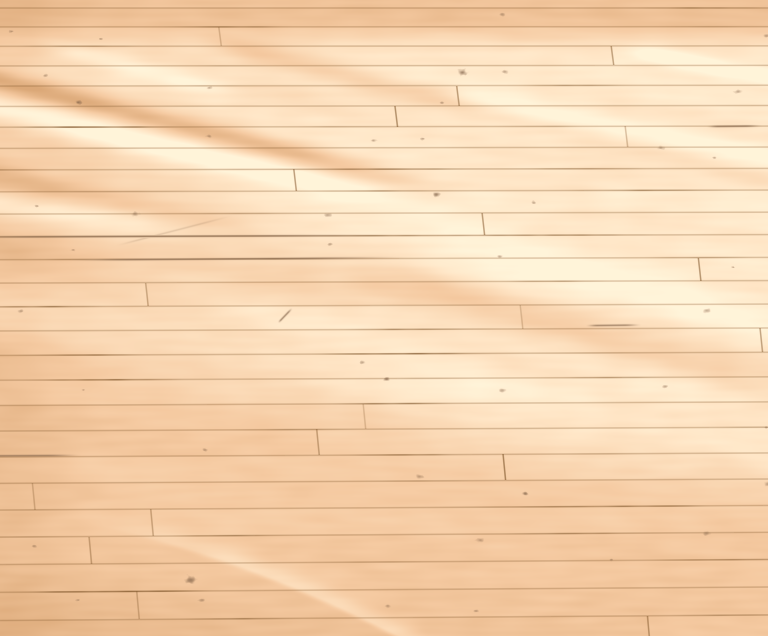
Write a Shadertoy shader that draws this texture.

```glsl
// Pale wooden floorboards crossed by slanting streaks of warm sunlight.

const vec3 SHADE = vec3(.86, .66, .47);
const vec3 WOOD = vec3(.96, .79, .63);
const vec3 SUNLIT = vec3(1.02, .955, .85);
const vec3 GAP = vec3(.50, .34, .17);
const vec3 KNOT = vec3(.50, .38, .28);
const float FIRST_SEAM = .0126;    // distance from the top edge
const float BOARD_HEIGHT = .0295;  // height of the farthest board
const float BOARD_GROWTH = .00029; // boards widen toward the viewer
const float TILT = .0075;
const float SEAM_WIDTH = .0008;
const float GRAIN = .07;

// Light and shadow streaks: segment ends, then (width, brightness)
const int STREAKS = 12;
const vec4 STREAK_LINE[STREAKS] = vec4[](
    vec4(-.2, .125, .76, .345), vec4(.6, .315, 1.35, .56),
    vec4(.05, .065, .42, .16), vec4(.66, .14, 1.4, .285),
    vec4(.96, .074, 1.35, .147), vec4(-.15, .31, .33, .355),
    vec4(-.2, .078, .78, .32), vec4(.3, .055, .8, .186),
    vec4(.62, .14, 1.4, .33), vec4(-.2, .24, .48, .38),
    vec4(-.3, .37, .8, .46), vec4(.5, .4, 1.4, .67));
const vec2 STREAK_LOOK[STREAKS] = vec2[](
    vec2(.021, .48), vec2(.04, .18), vec2(.016, .26), vec2(.022, .24),
    vec2(.013, .32), vec2(.018, .24), vec2(.018, -.52), vec2(.018, -.36),
    vec2(.017, -.2), vec2(.021, -.3), vec2(.042, -.28), vec2(.032, -.26));

// End joint of each board; negative means none
const int BOARDS = 27;
const float JOINT[BOARDS] = float[](
    -1., .346, .963, -1., .72, .623, .985, -1., .464, -1., .76, -1., 1.1, .231,
    .82, 1.197, -1., -1., .573, .5, .793, .053, .239, .142, -1., .217, 1.02);

// Dark splits: segment ends
const int CRACKS = 7;
const vec4 CRACK[CRACKS] = vec4[](
    vec4(.18, .387, .37, .338), vec4(1.11, .199, 1.2, .198),
    vec4(.92, .512, 1.01, .511), vec4(.437, .508, .46, .484),
    vec4(-.05, .717, .13, .716), vec4(.1, .409, .65, .405),
    vec4(-.1, .373, .65, .37));

// Larger knots: position and radius
const int KNOTS = 6;
const vec3 KNOT_SPOT[KNOTS] = vec3[](
    vec3(.727, .114, .007), vec3(.3, .912, .009), vec3(.123, .161, .005),
    vec3(.826, .776, .005), vec3(.608, .596, .005), vec3(.686, .306, .006));

float hash(vec2 p) {
    vec3 q = fract(vec3(p.xyx) * .1031);
    q += dot(q, q.yzx + 33.33);
    return fract((q.x + q.y) * q.z);
}

float cornerSlope(vec2 cell, vec2 offset) {
    float angle = 6.2832 * hash(cell);
    return dot(vec2(cos(angle), sin(angle)), offset);
}

float gradientNoise(vec2 p) {
    vec2 i = floor(p), f = fract(p), u = f * f * (3. - 2. * f), e = vec2(1, 0);
    return mix(mix(cornerSlope(i, f), cornerSlope(i + e, f - e), u.x),
               mix(cornerSlope(i + e.yx, f - e.yx), cornerSlope(i + 1., f - 1.), u.x), u.y);
}

float bell(float d, float width) { return exp(-d * d / (width * width)); }

// Soft band along a line, fading out toward both ends
float streak(vec2 p, vec4 line, float width) {
    vec2 d = line.zw - line.xy, q = p - line.xy;
    float along = dot(q, d) / dot(d, d);
    float across = (q.x * d.y - q.y * d.x) / length(d);
    return bell(across, width) * smoothstep(0., .22, along) * (1. - smoothstep(.68, 1., along));
}

// Brightness of the floor: 0 is deep shade, 1 is full sun
float sunlight(vec2 p) {
    float beam = smoothstep(.035, .09, p.y) * (1. - smoothstep(-.09, .09, p.y - .54 - .19 * p.x));
    float light = .41 + beam * mix(.25, .42, smoothstep(0., .7, p.x));
    for (int i = 0; i < STREAKS; i++)
        light += STREAK_LOOK[i].y * streak(p, STREAK_LINE[i], STREAK_LOOK[i].x);
    // Thin curved reflection
    float d = p.y - (.795 + .13 * p.x + .31 * p.x * p.x);
    light += .3 * bell(d, d > 0. ? .006 : .02) * smoothstep(.08, .45, p.x);
    // Darker borders
    light -= .15 * bell(p.x, .12) + .14 * bell(1. - p.y, .09) * (1. - .6 * p.x) + .12 * bell(p.y, .04);
    float ripple = gradientNoise(vec2(p.x * 2., (p.y - .26 * p.x) * 17.));
    return light + (.06 + .14 * beam) * ripple;
}

void mainImage(out vec4 fragColor, in vec2 fragCoord) {
    float pixel = 1. / iResolution.y;
    vec2 p = vec2(fragCoord.x, iResolution.y - fragCoord.y) * pixel;

    // Board coordinates
    float y = p.y * (1. + TILT * p.x) - FIRST_SEAM;
    float row = (sqrt(BOARD_HEIGHT * BOARD_HEIGHT + 4. * BOARD_GROWTH * y) - BOARD_HEIGHT) / (2. * BOARD_GROWTH);
    float height = BOARD_HEIGHT + 2. * BOARD_GROWTH * row;
    float board = floor(row), seam = floor(row + .5);
    float joint = JOINT[clamp(int(board), 0, BOARDS - 1)];

    // Lit wood with grain
    float light = sunlight(p) + .08 * (hash(vec2(board + 9., step(joint, p.x))) - .5);
    light += GRAIN * gradientNoise(vec2(p.x * 9. + board * 7., p.y * 110.));
    light += GRAIN * gradientNoise(p * vec2(18, 40) + 40.);
    light = clamp(light, 0., 1.);
    vec3 color = mix(SHADE, WOOD, min(light / .4, 1.));
    color = mix(color, SUNLIT, max(light - .4, 0.) / .6);

    // Seams and end joints
    float wear = smoothstep(.05, .6, gradientNoise(vec2(p.x * 4., seam * 5.37 + 2.3)));
    wear *= .7 + .6 * gradientNoise(vec2(p.x * 30., seam * 3.71));
    float edge = SEAM_WIDTH + pixel;
    float seamMask = 1. - smoothstep(0., edge, abs(row - seam) * height);
    color = mix(color, GAP, seamMask * mix(.3, .85, wear));
    float jointMask = 1. - smoothstep(0., edge, abs(p.x - joint - .004 * (row - board - .5)));
    color = mix(color, GAP, jointMask * (.25 + .4 * hash(vec2(board, 4))));

    // Cracks, knots and scattered specks
    float mark = 0., rough = 1. + .7 * gradientNoise(p * 170.);
    for (int i = 0; i < CRACKS; i++)
        mark = max(mark, (i == 0 ? .18 : .6) * streak(p, CRACK[i], .0016));
    for (int i = 0; i < KNOTS; i++) {
        float d = length((p - KNOT_SPOT[i].xy) * vec2(.8, 1.2)) * rough;
        mark = max(mark, .7 - .7 * smoothstep(0., KNOT_SPOT[i].z, d));
    }
    vec2 cell = floor(p * 11.);
    vec2 spot = (cell + .2 + .6 * vec2(hash(cell), hash(cell + 31.))) / 11.;
    float size = .001 + .003 * hash(cell + 57.) + pixel;
    float speck = 1. - smoothstep(0., size, length((p - spot) * vec2(.7, 1.2)) * rough);
    mark = max(mark, .45 * speck * step(.72, hash(cell + 83.)));
    fragColor = vec4(min(mix(color, KNOT, mark), 1.), 1);
}
```
